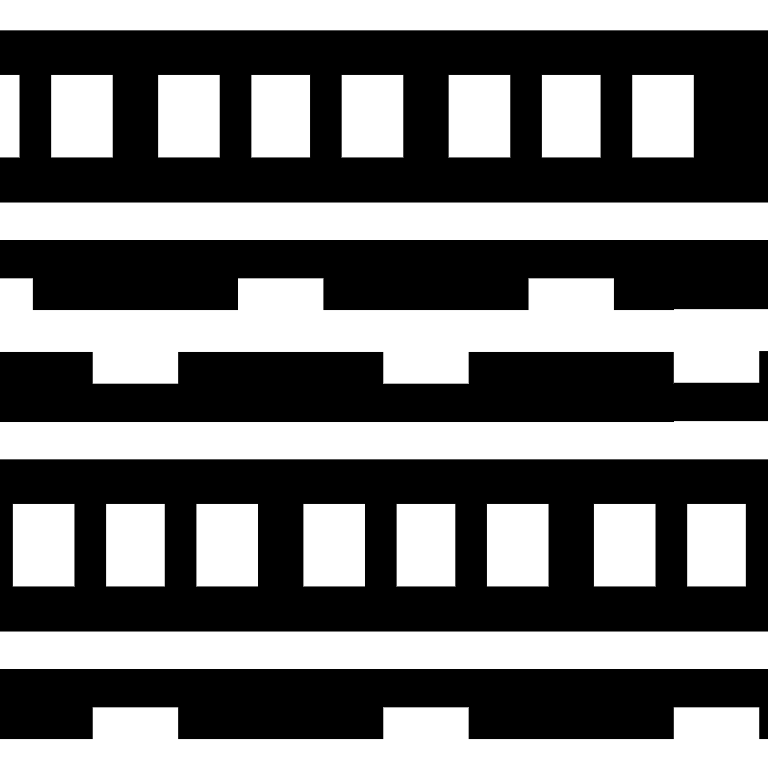
Reproduce this pattern procedurally as a Shadertoy shader.

```glsl
// Black and white frieze: windowed bands between pairs of notched rails, staggered by half a repeat.

// Signed distance to a box with square corners (negative inside).
float box(vec2 p, vec2 halfSize) {
    vec2 d = abs(p) - halfSize;
    return max(d.x, d.y);
}

// Coverage of a shape, smoothed over one pixel.
float fill(float d) {
    return clamp(0.5 - d * iResolution.y, 0.0, 1.0);
}

// Horizontal offset from the nearest repeat centre.
float repeatX(float x) {
    const float period = 0.3783;
    return (fract(x / period + 0.5) - 0.5) * period;
}

void mainImage(out vec4 fragColor, in vec2 fragCoord) {
    vec2 p = fragCoord / iResolution.xy;
    p.y = 1.0 - p.y;

    // Slight misregistration of the middle rails near the right edge.
    p.y += 0.0012 * step(0.8776, p.x) * step(0.39, p.y) * step(p.y, 0.58);

    // Each row down the canvas slides by half a repeat.
    float row = floor(p.y / 0.5586);
    float y = p.y - row * 0.5586;
    float x = p.x - 0.3655 + 0.18915 * row;

    // Wide band with three windows per repeat, the middle one narrower.
    float ink = fill(abs(y - 0.1516) - 0.1121);
    float bandX = repeatX(x);
    float windows = 1.0;
    for (int i = -1; i <= 1; i++) {
        float halfWidth = i == 0 ? 0.0382 : 0.0401;
        vec2 centre = vec2(0.1195 * float(i), 0.1513);
        windows = min(windows, box(vec2(bandX, y) - centre, vec2(halfWidth, 0.0537)));
    }
    // The first row ends in solid black at the right.
    if (row < 0.5) windows = max(windows, p.x - 0.93);
    ink *= 1.0 - fill(windows);

    // Mirrored rails, notched on their facing sides and staggered.
    float fromAxis = y - 0.431;
    float railX = repeatX(x + 0.18915 * step(0.0, fromAxis));
    float rail = abs(abs(fromAxis) - 0.0729) - 0.0456;
    float notch = box(vec2(railX, fromAxis), vec2(0.0556, 0.0686));
    ink = max(ink, fill(rail) * (1.0 - fill(notch)));

    fragColor = vec4(vec3(1.0 - ink), 1.0);
}
```
